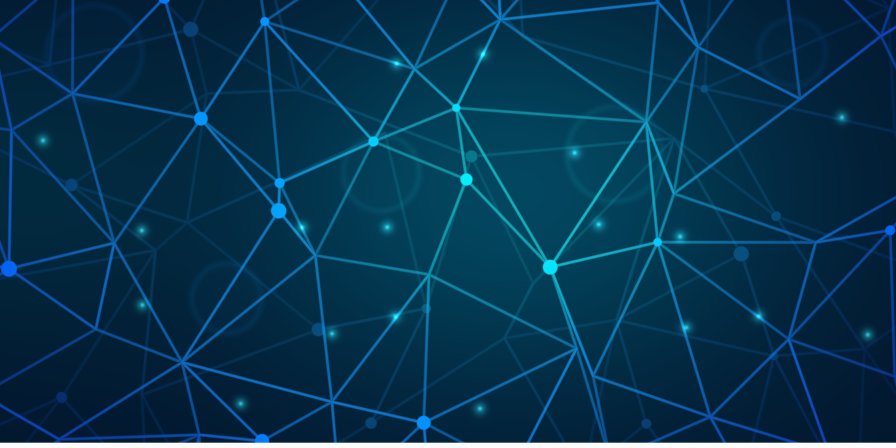
This background is drawn by a WebGL 2 fragment shader. Its source:

```glsl
#version 300 es
precision highp float;
// Glowing network: two layers of triangulated, jittered lattices (bright front,
// dim back) over a radial teal-to-navy gradient, with faint rings and sparkles.
// All lengths are in canvas heights; a thin white strip closes the lower edge.

uniform vec2 u_resolution;
out vec4 fragColor;

const vec2 GLOW_CENTER = vec2(1.14, 0.57);
const vec3 NAVY = vec3(0.008, 0.085, 0.175);
const vec3 TEAL = vec3(0.01, 0.275, 0.375);
const vec3 CYAN = vec3(0.09, 0.83, 0.86);
const vec3 AZURE = vec3(0.07, 0.53, 0.88);
const vec3 ROYAL = vec3(0.06, 0.29, 0.82);
const vec3 WHITE = vec3(0.99);

float hash1(vec2 p) {
    vec3 q = fract(vec3(p.xyx) * 0.1031);
    q += dot(q, q.yzx + 33.33);
    return fract((q.x + q.y) * q.z);
}

vec2 hash2(vec2 p) {
    return vec2(hash1(p + 17.3), hash1(p + 91.7));
}

mat2 rotation(float angle) {
    float c = cos(angle), s = sin(angle);
    return mat2(c, s, -s, c);
}

float segmentDistance(vec2 p, vec2 a, vec2 b) {
    vec2 pa = p - a, ba = b - a;
    return length(pa - ba * clamp(dot(pa, ba) / dot(ba, ba), 0.0, 1.0));
}

// Coverage of a shape whose edge lies at the given radius.
float cover(float dist, float radius, float soft) {
    return 1.0 - smoothstep(radius - soft, radius + soft, dist);
}

vec2 nodeAt(vec2 cell, float seed) {
    return cell + 0.5 + 0.8 * (hash2(cell + seed) - 0.5);
}

// One edge, randomly left out and varied in strength.
float edge(vec2 p, vec2 a, vec2 b, vec2 id, float keep, float width, float soft) {
    float strength = mix(0.6, 1.0, hash1(id + 5.1)) * step(hash1(id), keep);
    return strength * cover(segmentDistance(p, a, b), width, soft);
}

// x: line coverage, y: node disc coverage.
vec2 network(vec2 p, float scale, float seed, float keep, float nodeShare, float soft) {
    p *= scale;
    soft *= scale;
    float width = 0.0031 * scale;
    vec2 home = floor(p);
    float lines = 0.0;
    for (int j = -1; j <= 0; j++) {
        for (int i = -1; i <= 0; i++) {
            vec2 cell = home + vec2(i, j);
            vec2 id = cell + seed;
            vec2 a = nodeAt(cell, seed);
            vec2 b = nodeAt(cell + vec2(1, 0), seed);
            vec2 c = nodeAt(cell + vec2(0, 1), seed);
            vec2 d = nodeAt(cell + vec2(1, 1), seed);
            bool rising = distance(a, d) < distance(b, c);
            lines = max(lines, edge(p, a, b, id + 3.7, keep, width, soft));
            lines = max(lines, edge(p, a, c, id + 29.2, keep, width, soft));
            lines = max(lines, edge(p, rising ? a : b, rising ? d : c,
                                    id + 53.9, keep, width, soft));
        }
    }
    float pick = hash1(home + seed + 71.0);
    float radius = mix(0.009, 0.018, hash1(home + seed + 37.0)) * scale;
    float disc = cover(distance(p, nodeAt(home, seed)), radius, soft);
    return vec2(lines, disc * step(pick, nodeShare));
}

// A few faint hollow circles scattered over the canvas.
float rings(vec2 p, float aspect, float soft) {
    float sum = 0.0;
    for (int i = 0; i < 5; i++) {
        vec2 id = vec2(float(i) * 7.0 + 2.0, 13.0);
        vec2 center = vec2((float(i) + hash1(id)) / 5.0 * aspect, hash1(id + 4.0));
        float radius = mix(0.045, 0.115, hash1(id + 8.0));
        float dist = distance(p, center);
        sum += cover(abs(dist - radius), 0.006, soft + 0.006);
        sum += 0.2 * cover(dist, radius, soft);
    }
    return sum;
}

float sparkles(vec2 p, float scale) {
    vec2 cell = floor(p * scale);
    vec2 center = (cell + 0.5 + 0.5 * (hash2(cell + 211.0) - 0.5)) / scale;
    float dist = distance(p, center);
    float glow = 0.5 * exp(-dist * dist / 0.00018) + 0.5 * exp(-dist * dist / 0.00002);
    return glow * step(hash1(cell + 307.0), 0.3);
}

void main() {
    vec2 p = gl_FragCoord.xy / u_resolution.y;
    float aspect = u_resolution.x / u_resolution.y;
    float soft = max(0.0022, 0.7 / u_resolution.y);
    float reach = length((p - GLOW_CENTER) * vec2(0.8, 1.1));

    // Backdrop and the tint shared by everything that shines
    vec3 color = mix(NAVY, TEAL, exp(-3.6 * reach * reach));
    color += vec3(0.0, 0.07, 0.06) * exp(-7.0 * dot(p - vec2(0, 0.6), p - vec2(0, 0.6)));
    vec3 tint = mix(CYAN, AZURE, smoothstep(0.12, 0.5, reach));
    tint = mix(tint, ROYAL, smoothstep(0.5, 0.95, reach + 0.12 * (p.x - 1.0)));

    // Far to near: rings, back layer, front layer, sparkles
    color = mix(color, tint, 0.1 * rings(p, aspect, soft));
    vec2 back = network(rotation(-0.5) * p, 3.5, 140.0, 0.7, 0.4, soft);
    color = mix(color, tint, max(0.2 * back.x, 0.36 * back.y));
    vec2 front = network(rotation(0.3) * p, 4.2, 60.0, 0.93, 0.45, soft);
    color = mix(color, tint, 0.86 * front.x);
    color = mix(color, tint * vec3(0.3, 1.12, 1.14), front.y);
    color += vec3(0.15, 0.65, 0.65) * sparkles(p, 5.0);

    // White strip along the lower edge
    color = mix(color, WHITE, cover(p.y, 0.012, 0.5 / u_resolution.y));
    fragColor = vec4(clamp(color, 0.0, 1.0), 1.0);
}
```
